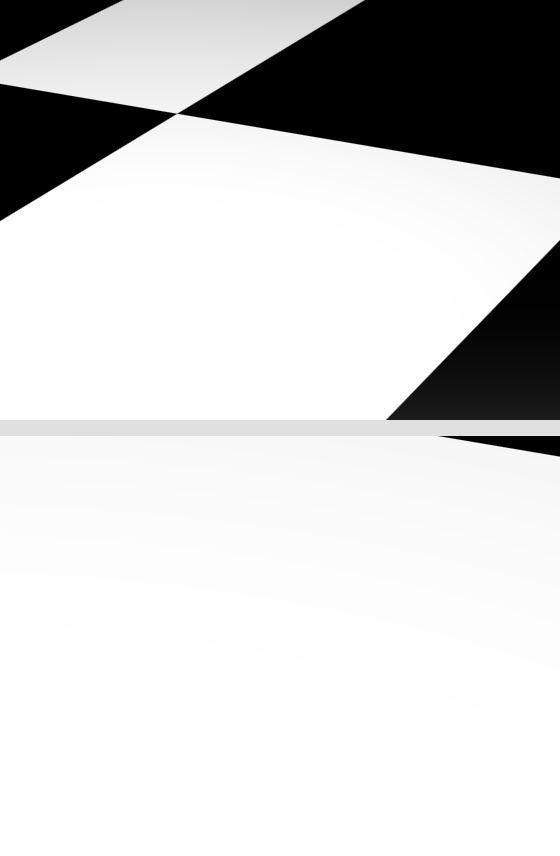
Top, the full canvas; bottom, a detail of the centre.
Give the GLSL for this pattern, as a WebGL 2 fragment shader.

```glsl
#version 300 es
precision highp float;

uniform vec2 u_resolution;
out vec4 fragColor;

#define FOCAL 2.191
#define TILE_SIZE 1.1915
#define TILE_CORNER vec2(1.2685, 1.889)
#define LIGHT_CENTER vec2(-0.285, -0.307)
#define LIGHT_STRETCH 0.45
#define LIGHT_RADIUS 0.266
#define LIGHT_FALLOFF 0.58
#define SHEEN_TOP -0.073
#define SHEEN_LEVEL 0.11

// Floor axes in camera space, pointing at the two vanishing points
const vec3 AXIS_U = vec3(2.658, 1.988, 2.191);
const vec3 AXIS_V = vec3(-2.227, 0.564, 2.191);
const vec3 FLOOR_DOWN = vec3(0.2914, -1.0, 0.5538);

// Perspective projection of a view ray onto the tile grid
vec2 floorGrid(vec2 p) {
  vec3 ray = vec3(p, FOCAL);
  vec2 along = vec2(dot(ray, normalize(AXIS_U)), dot(ray, normalize(AXIS_V)));
  return (along / dot(ray, FLOOR_DOWN) - TILE_CORNER) / TILE_SIZE;
}

// Smooth checkerboard: 1 on white tiles, 0 on black ones
float checker(vec2 grid) {
  vec2 wave = 0.5 - abs(mod(grid + 0.5, 2.0) - 1.0);
  vec2 side = clamp(wave / fwidth(grid), -0.5, 0.5) * 2.0;
  return 0.5 + 0.5 * side.x * side.y;
}

// White tiles: a saturated pool of light that fades with distance
float whiteShade(vec2 p) {
  vec2 offset = (p - LIGHT_CENTER) * vec2(LIGHT_STRETCH, 1.0);
  float beyond = max(length(offset) - LIGHT_RADIUS, 0.0);
  return 1.0 - LIGHT_FALLOFF * beyond * beyond;
}

// Black tiles: a faint sheen toward the viewer
float blackShade(vec2 p) {
  float nearness = clamp((SHEEN_TOP - p.y) / (SHEEN_TOP + 0.5), 0.0, 1.0);
  return SHEEN_LEVEL * pow(nearness, 2.5);
}

void main() {
  vec2 p = (gl_FragCoord.xy - 0.5 * u_resolution) / u_resolution.y;
  float tile = checker(floorGrid(p));
  fragColor = vec4(vec3(mix(blackShade(p), whiteShade(p), tile)), 1.0);
}
```
